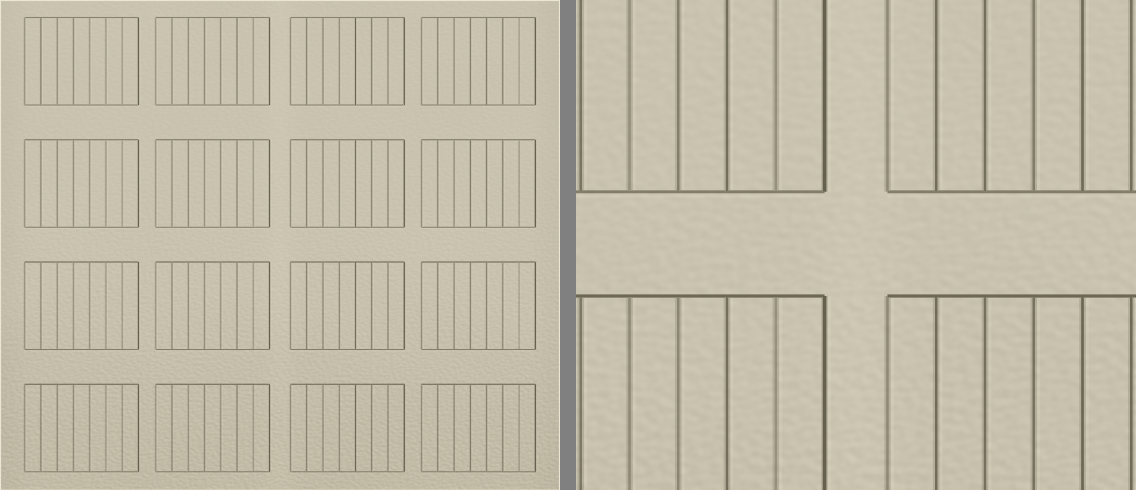
Left, the full canvas; right, a detail of the centre.
Write a Shadertoy shader that draws this pattern.

```glsl
// Embossed cream garage door: four by four recessed panels of grooved planks.

const vec2 DOOR = vec2(8.0 / 7.0, 1.0);           // door size, in door heights
const vec2 PANEL_HALF = vec2(0.1161, 0.0893);     // half size of one panel
const float INNER_X = 0.1375;                     // door centre to inner panel centre
const float PITCH_X = 0.2675;
const float TOP_ROW = 0.125;                      // door top to first panel centre
const float PITCH_Y = 0.2495;
const float PLANKS = 7.0;

const vec3 PAINT_TOP = vec3(0.787, 0.764, 0.686);
const vec3 PAINT_BOTTOM = vec3(0.757, 0.731, 0.650);
const vec3 GROOVE = vec3(0.38, 0.36, 0.29);
const vec3 RIM = vec3(0.92, 0.90, 0.83);

float hash(vec2 p) {
    vec3 q = fract(p.xyx * vec3(0.1031, 0.1030, 0.0973));
    q += dot(q, q.yzx + 33.33);
    return fract((q.x + q.y) * q.z);
}

vec2 gradientAt(vec2 cell) {
    float angle = 6.2832 * hash(cell);
    return vec2(cos(angle), sin(angle));
}

float gradientNoise(vec2 p) {
    vec2 i = floor(p), f = fract(p);
    vec2 u = f * f * f * (f * (f * 6.0 - 15.0) + 10.0);
    vec2 e = vec2(0.0, 1.0);
    float low = mix(dot(gradientAt(i), f), dot(gradientAt(i + e.yx), f - e.yx), u.x);
    float high = mix(dot(gradientAt(i + e), f - e), dot(gradientAt(i + e.yy), f - e.yy), u.x);
    return mix(low, high, u.y);
}

// Pixel coverage of a line of the given width at distance d
float lineCover(float d, float width, float px) {
    return clamp((0.5 * (width + px) - abs(d)) / px, 0.0, min(1.0, width / px));
}

// Coverage of the region where d is negative
float insideCover(float d, float px) {
    return clamp(0.5 - d / px, 0.0, 1.0);
}

// Fine stipple pressed into the paint, lit from above
float stipple(vec2 p) {
    vec2 q = p * vec2(115.0, 175.0);
    float relief = gradientNoise(q) - gradientNoise(q + vec2(0.25, 0.5));
    return relief + 0.5 * gradientNoise(p * vec2(210.0, 240.0) + 31.0);
}

vec3 paint(vec2 p) {
    vec3 col = mix(PAINT_BOTTOM, PAINT_TOP, smoothstep(-0.05, 0.55, p.y));
    float x = p.x - 0.5 * DOOR.x;
    col += 0.012 * exp(-pow(x / 0.028, 2.0));                  // lighter centre stile
    col -= 0.018 * smoothstep(0.50, 0.58, abs(x));             // shaded outer stiles
    col += 0.006 * gradientNoise(p * vec2(5.0, 9.0));
    return col + mix(0.038, 0.014, smoothstep(0.0, 0.8, p.y)) * stipple(p);
}

// x: groove shadow, y: highlight beside it; q is relative to the panel centre
vec2 panelRelief(vec2 q, vec2 id, float px) {
    float plank = 2.0 * PANEL_HALF.x / PLANKS;
    float k = clamp(round((q.x + PANEL_HALF.x) / plank), 0.0, PLANKS);
    float d = q.x + PANEL_HALF.x - k * plank;
    float left = 1.0 - step(0.5, k);
    float right = step(PLANKS - 0.5, k);

    // Depth varies by groove and column, slightly by row
    float depth = mix(0.50, 0.92, hash(vec2(k + 3.0, id.x * 7.0 + 5.0)));
    depth += 0.14 * (hash(vec2(k + id.x * 9.0, id.y + 17.0)) - 0.5);
    depth = mix(mix(depth, 0.55, left), 0.95, right);
    float width = mix(0.0019, 0.0027, right);
    float within = insideCover(abs(q.y) - PANEL_HALF.y, px);
    float shadow = lineCover(d, width, px) * depth;
    shadow = max(shadow, 0.20 * lineCover(d, 0.0045, px)) * within;
    float light = lineCover(d - 0.0032, 0.0022, px) * within;

    // Top and bottom edges of the recess
    float across = insideCover(abs(q.x) - PANEL_HALF.x, px);
    float topDepth = mix(0.62, 0.88, smoothstep(0.0, 2.0, id.y));
    float top = lineCover(q.y - PANEL_HALF.y, 0.0022, px) * topDepth;
    float bottom = lineCover(q.y + PANEL_HALF.y, 0.0020, px) * 0.68;
    shadow = max(shadow, max(top, bottom) * across);
    light = max(light, lineCover(q.y + PANEL_HALF.y + 0.003, 0.002, px) * across);
    return vec2(shadow, light);
}

void mainImage(out vec4 fragColor, in vec2 fragCoord) {
    vec2 p = fragCoord / iResolution.xy * DOOR;
    float px = 1.0 / iResolution.y;

    // Nearest panel: columns mirror about the door centre, rows count downward
    float x = p.x - 0.5 * DOOR.x;
    float side = x < 0.0 ? -1.0 : 1.0;
    float outer = clamp(round((abs(x) - INNER_X) / PITCH_X), 0.0, 1.0);
    float row = clamp(round((1.0 - p.y - TOP_ROW) / PITCH_Y), 0.0, 3.0);
    vec2 centre = vec2(side * (INNER_X + PITCH_X * outer), 1.0 - TOP_ROW - PITCH_Y * row);
    float column = side < 0.0 ? 1.0 - outer : 2.0 + outer;
    vec2 relief = panelRelief(vec2(x, p.y) - centre, vec2(column, row), px);

    vec3 col = paint(p);
    col += 0.022 * relief.y * (1.0 - relief.x);
    col = mix(col, GROOVE, relief.x);

    // Bright rim around the door, faint along the bottom
    float rim = insideCover(min(min(p.x, DOOR.x - p.x), 1.0 - p.y) - 0.0022, px);
    rim = max(rim, 0.3 * insideCover(p.y - 0.0022, px));
    fragColor = vec4(mix(col, RIM, rim), 1.0);
}
```
